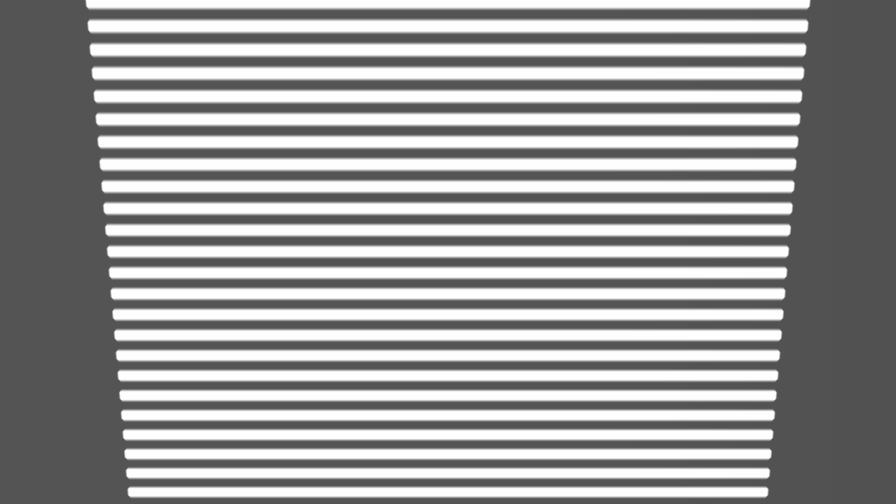
Reproduce this background procedurally as a Shadertoy shader.

```glsl
const vec3 WALL = vec3(0.33);
const vec3 LIGHT = vec3(0.995);

// Slat coordinate under perspective: whole numbers fall on slat centres
float slatCoordinate(float depth, float firstSlat, float spacing, float shrink) {
    float d = depth - firstSlat;
    return d / (spacing - shrink * d);
}

// Bright core with a soft falloff, measured in slat periods
float slatProfile(float offset, float core, float reach) {
    float fade = 1.0 - smoothstep(core, reach, offset);
    return pow(fade, 1.15);
}

// Tapered side limits, drawn in slightly at the slat's upper and lower edges
float sideMask(float x, float depth, float offset, float softness) {
    float halfWidth = 0.7188 - 0.0857 * depth;
    halfWidth -= 0.005 * smoothstep(0.12, 0.36, offset);
    return 1.0 - smoothstep(-softness, softness, abs(x) - halfWidth);
}

void mainImage(out vec4 fragColor, in vec2 fragCoord) {
    vec2 uv = fragCoord / iResolution.xy;
    float x = (uv.x - 0.5) * iResolution.x / iResolution.y;
    float depth = 1.0 - uv.y;

    // Repeated slats
    float slat = slatCoordinate(depth, 0.0046, 0.0478, 0.0057);
    float offset = abs(fract(slat + 0.5) - 0.5);
    float glow = slatProfile(offset, 0.175, 0.375);
    float softness = max(0.0025, 0.75 / iResolution.y);
    glow *= sideMask(x, depth, offset, softness);

    // Gently uneven wall shade
    vec3 wall = WALL - 0.012 * smoothstep(0.3, 0.9, x);
    fragColor = vec4(mix(wall, LIGHT, glow), 1.0);
}
```
